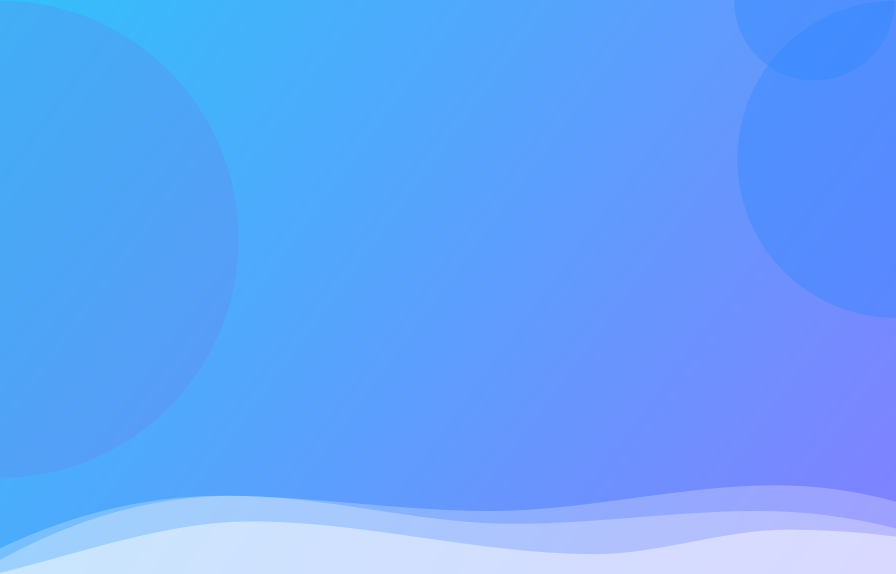
Give the GLSL for this background, as a Shadertoy shader.

```glsl
const vec3 SKY = vec3(0.20, 0.75, 0.98);
const vec3 VIOLET = vec3(0.51, 0.50, 1.00);
const vec3 DUSK = vec3(0.45, 0.45, 0.90);
const vec3 AZURE = vec3(0.15, 0.52, 1.00);
const vec3 FOAM = vec3(1.0);

const vec2 GRADIENT_DIR = vec2(0.806, 0.592);   // right and down
const float DUSK_ALPHA = 0.22;
const float AZURE_ALPHA = 0.35;

// Discs: centre x as a share of the width, centre y and radius in heights
const vec3 LEFT_DISC = vec3(0.0, 0.5833, 0.4156);
const vec3 RIGHT_DISC = vec3(1.0, 0.7226, 0.2764);
const vec3 TOP_DISC = vec3(0.909, 1.0, 0.140);

// Waves, back to front: turning points as (x, height)
const vec2 CREST_A[3] = vec2[3](vec2(0.247, 0.1362), vec2(0.260, 0.1362), vec2(0.280, 0.0915));
const vec2 TROUGH[3] = vec2[3](vec2(0.547, 0.1098), vec2(0.573, 0.0874), vec2(0.664, 0.0346));
const vec2 CREST_B[3] = vec2[3](vec2(0.866, 0.1545), vec2(0.846, 0.1098), vec2(0.879, 0.0772));
const vec2 END_HEIGHTS[3] = vec2[3](vec2(0.0447, 0.126), vec2(0.0244, 0.0793), vec2(0.002, 0.065));
const float START_EASE[3] = float[3](0.0, 0.0, 0.4);
const float WAVE_ALPHA[3] = float[3](0.24, 0.28, 0.45);

// Soft coverage of the inside of a signed distance
float coverage(float dist, float pixel) {
    return clamp(0.5 - dist / pixel, 0.0, 1.0);
}

float discMask(vec2 p, vec3 disc, float aspect, float pixel) {
    return coverage(length(p - vec2(disc.x * aspect, disc.y)) - disc.z, pixel);
}

// Parabolic shoulders at the sides, eased spans between turning points
float waveHeight(float x, int i) {
    vec2 a = CREST_A[i], t = TROUGH[i], b = CREST_B[i];
    if (x < a.x) {
        float u = 1.0 - x / a.x;
        float drop = mix(u * u, smoothstep(0.0, 1.0, u), START_EASE[i]);
        return mix(a.y, END_HEIGHTS[i].x, drop);
    }
    if (x < t.x) return mix(a.y, t.y, smoothstep(a.x, t.x, x));
    if (x < b.x) return mix(t.y, b.y, smoothstep(t.x, b.x, x));
    float v = (x - b.x) / (1.0 - b.x);
    return mix(b.y, END_HEIGHTS[i].y, v * v);
}

void mainImage(out vec4 fragColor, in vec2 fragCoord) {
    float aspect = iResolution.x / iResolution.y;
    float pixel = 1.0 / iResolution.y;
    vec2 p = fragCoord * pixel;
    float x = p.x / aspect;

    // Diagonal sky
    float along = dot(vec2(p.x, 1.0 - p.y), GRADIENT_DIR);
    vec3 color = mix(SKY, VIOLET, along / dot(vec2(aspect, 1.0), GRADIENT_DIR));

    // Translucent discs
    color = mix(color, DUSK, DUSK_ALPHA * discMask(p, LEFT_DISC, aspect, pixel));
    color = mix(color, AZURE, AZURE_ALPHA * discMask(p, RIGHT_DISC, aspect, pixel));
    color = mix(color, AZURE, AZURE_ALPHA * discMask(p, TOP_DISC, aspect, pixel));

    // Layered waves
    for (int i = 0; i < 3; i++) {
        float mask = coverage(p.y - waveHeight(x, i), pixel);
        color = mix(color, FOAM, WAVE_ALPHA[i] * mask);
    }

    fragColor = vec4(color, 1.0);
}
```
